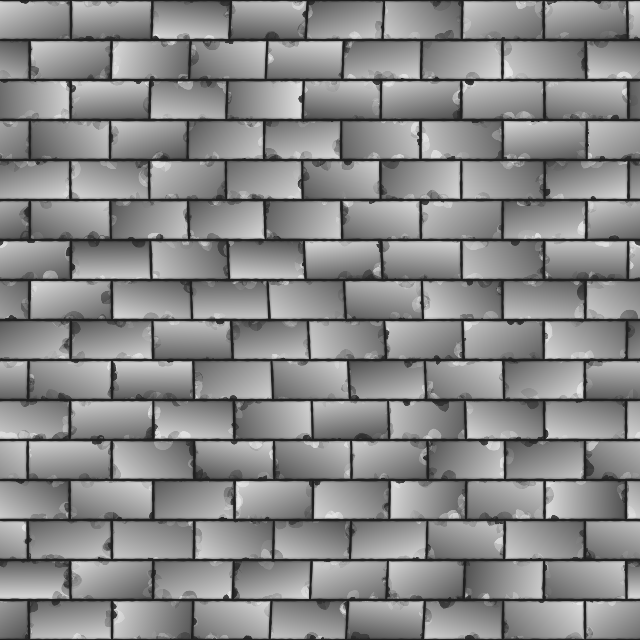
This texture is drawn by a three.js fragment shader. Its source:

```glsl
// Grey running-bond brick wall with a random gradient per brick and chipped edges.
varying vec2 vUv;

#define COLUMNS 8.0
#define ROWS 16.0
#define JOINT_HALF_WIDTH 0.0019
#define JOINT_SOFTNESS 0.0011
#define JOINT_SHADE 0.12
#define DARK_END 0.29
#define LIGHT_END 0.88
#define CHIPS 27
#define CHIP_MIN 0.004
#define CHIP_MAX 0.021
#define CHIP_FACETS 7.0
#define TAU 6.2831853

float hash(vec3 p) {
  p = fract(p * vec3(0.1031, 0.1030, 0.0973));
  p += dot(p, p.yxz + 33.33);
  return fract((p.x + p.y) * p.z);
}

float noise(vec2 p) {
  vec2 i = floor(p);
  vec2 f = fract(p);
  f = f * f * (3.0 - 2.0 * f);
  float low = mix(hash(vec3(i, 5.0)), hash(vec3(i + vec2(1.0, 0.0), 5.0)), f.x);
  float high = mix(hash(vec3(i + vec2(0.0, 1.0), 5.0)), hash(vec3(i + 1.0, 5.0)), f.x);
  return mix(low, high, f.y);
}

// Slow sideways drift that varies brick widths and tilts the upright joints.
float drift(vec2 p) {
  float wave = sin(TAU * p.y);
  float peak = 0.24 + 0.12 * wave;
  return 0.0013 + 0.0034 * wave + 0.0078 * cos(TAU * (p.x - peak));
}

// Linear gradient across the brick in a random direction; q runs from -0.5 to 0.5.
float brickGradient(vec2 q, vec2 id) {
  float angle = TAU * hash(vec3(id, 1.0));
  vec2 dir = vec2(cos(angle), sin(angle));
  float ramp = 0.5 + dot(dir, q) / (abs(dir.x) + abs(dir.y));
  float dark = DARK_END + 0.12 * hash(vec3(id, 2.0));
  float light = LIGHT_END - 0.10 * hash(vec3(id, 3.0));
  return mix(dark, light, ramp);
}

// Fan-shaped facets scattered in clusters along the brick's outline.
float addChips(float shade, vec2 local, vec2 halfSize, vec2 id) {
  for (int i = 0; i < CHIPS; i++) {
    float n = float(i);
    vec3 cluster = vec3(id, 20.0 + floor(n / 3.0));
    vec3 seed = vec3(id, 60.0 + n * 11.0);

    // Place the chip on a long or a short side.
    float along = 2.0 * hash(cluster) - 1.0 + 0.3 * (hash(seed) - 0.5);
    float side = hash(cluster + vec3(0.0, 17.0, 0.0)) < 0.5 ? -1.0 : 1.0;
    bool onLongSide = hash(cluster + vec3(31.0, 0.0, 0.0)) < 0.6;
    vec2 center = onLongSide ? vec2(along, side) : vec2(side, along);
    vec2 offset = local - clamp(center, -1.0, 1.0) * halfSize;

    float sizePick = hash(seed + vec3(0.0, 0.0, 1.0));
    float size = mix(CHIP_MIN, CHIP_MAX, sizePick * sizePick);
    bool isHole = hash(seed + vec3(0.0, 0.0, 2.0)) > 0.93;
    if (isHole) size = min(size, 0.010);
    float reach = length(offset);
    if (reach > size) continue;

    // Jagged outline: the radius changes between facet corners.
    float turn = hash(seed + vec3(0.0, 0.0, 3.0));
    float sector = fract(atan(offset.y, offset.x) / TAU + turn) * CHIP_FACETS;
    float facet = floor(sector);
    float nextFacet = mod(facet + 1.0, CHIP_FACETS);
    vec3 facetSeed = seed + vec3(43.0, 7.0, 0.0);
    float radiusA = hash(facetSeed + vec3(facet, 0.0, 0.0));
    float radiusB = hash(facetSeed + vec3(nextFacet, 0.0, 0.0));
    float radius = size * mix(0.4, 0.96, mix(radiusA, radiusB, sector - facet));
    float cover = 1.0 - smoothstep(radius - 0.0008, radius + 0.0004, reach);

    // Lighter or darker stone, with each facet tilted a little differently.
    float tone = mix(-0.28, 0.24, hash(seed + vec3(0.0, 0.0, 4.0)));
    float tilt = 0.14 * (hash(facetSeed + vec3(facet, 19.0, 0.0)) - 0.5);
    float target = isHole ? 0.17 : clamp(shade + tone + tilt, 0.18, 0.90);
    float strength = isHole ? 0.85 : 0.45 + 0.4 * hash(seed + vec3(0.0, 0.0, 5.0));
    shade = mix(shade, target, cover * strength);
  }
  return shade;
}

void main() {
  // Brick layout, with every other row shifted by half a brick.
  float row = floor(vUv.y * ROWS);
  float shift = 0.333 + 0.5 * mod(row, 2.0);
  vec2 grid = vec2((vUv.x - drift(vUv)) * COLUMNS - shift, vUv.y * ROWS);
  vec2 id = vec2(mod(floor(grid.x), COLUMNS), row);
  vec2 q = fract(grid) - 0.5;

  vec2 brickSize = 1.0 / vec2(COLUMNS, ROWS);
  vec2 local = q * brickSize;
  float shade = brickGradient(q, id);
  shade = addChips(shade, local, 0.5 * brickSize, id);

  // Soft edge shading and slightly ragged dark joints.
  vec2 inset = 0.5 * brickSize - abs(local);
  float edge = min(inset.x, inset.y);
  shade *= mix(0.82, 1.0, smoothstep(0.001, 0.006, edge));
  float jointWidth = JOINT_HALF_WIDTH + 0.0009 * (noise(vUv * 150.0) - 0.5);
  float brickMask = smoothstep(jointWidth - JOINT_SOFTNESS, jointWidth + JOINT_SOFTNESS, edge);
  gl_FragColor = vec4(vec3(mix(JOINT_SHADE, shade, brickMask)), 1.0);
}
```
